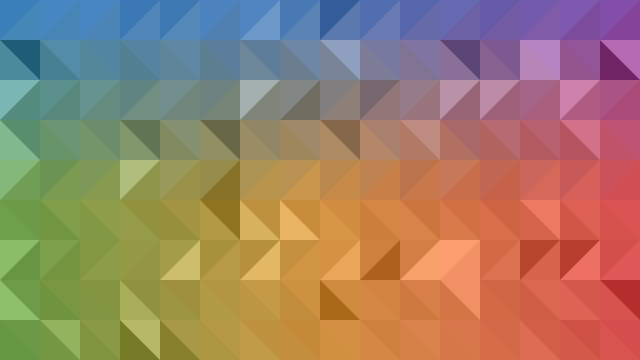
Reproduce this background procedurally as a WebGL 2 fragment shader.

```glsl
#version 300 es
precision highp float;
// Low-poly mosaic: a 16 by 9 grid of squares, each cut into two flat triangles.
// Every triangle samples a smooth colour field at its middle, then a sine
// hash gives it a faint tint or, now and then, a strong light or dark accent.

uniform vec2 u_resolution;
out vec4 fragColor;

const vec2 GRID = vec2(16.0, 9.0);
const float FADE_ROWS = 5.0;       // rows over which the cool top fades out
const float ACCENT_SHARE = 0.15;   // part of the triangles that stand out
const float LIGHT_SHARE = 0.62;    // part of the accents that are light

const vec3 BLUE   = vec3(0.220, 0.495, 0.765);
const vec3 AZURE  = vec3(0.270, 0.487, 0.760);
const vec3 VIOLET = vec3(0.495, 0.275, 0.670);
const vec3 GREEN  = vec3(0.395, 0.610, 0.280);
const vec3 AMBER  = vec3(0.815, 0.568, 0.243);
const vec3 RED    = vec3(0.850, 0.308, 0.318);

float hash(vec2 p) {
    return fract(sin(dot(p, vec2(127.1, 311.7))) * 43758.5453);
}

// Three evenly spaced colour stops
vec3 ramp(vec3 a, vec3 b, vec3 c, float t) {
    return t < 0.5 ? mix(a, b, t * 2.0) : mix(b, c, t * 2.0 - 1.0);
}

// Cool ramp along the top, warm ramp over the lower rows
vec3 colourField(vec2 p) {
    float x = p.x / GRID.x;
    float warmth = clamp((GRID.y - p.y) / FADE_ROWS, 0.0, 1.0);
    return mix(ramp(BLUE, AZURE, VIOLET, x), ramp(GREEN, AMBER, RED, x), warmth);
}

// Flat colour of one triangle: side is 0 for the left half, 1 for the right
vec3 triangleColour(vec2 cell, float side, bool rising) {
    float upper = rising ? 1.0 - side : side;
    vec2 middle = cell + (1.0 + vec2(side, upper)) / 3.0;
    vec2 id = cell * 2.0 + vec2(side, 7.0);

    float tint = (hash(id) - 0.5) * 0.06;
    float accent = step(hash(id + 31.0), ACCENT_SHARE);
    float direction = hash(id + 57.0) < LIGHT_SHARE ? 1.0 : -1.0;
    float strength = mix(0.08, 0.17, hash(id + 83.0));
    return colourField(middle) + mix(tint, direction * strength, accent);
}

void main() {
    vec2 p = gl_FragCoord.xy / u_resolution * GRID;
    vec2 cell = floor(p);
    vec2 f = p - cell;

    // Diagonals alternate by row; the lowest row repeats the one above it
    bool rising = mod(cell.y, 2.0) < 0.5 && cell.y > 0.5;
    float diagonal = rising ? f.x - f.y : f.x + f.y - 1.0;
    float softness = GRID.x / u_resolution.x;
    float rightHalf = smoothstep(-softness, softness, diagonal);

    vec3 colour = mix(triangleColour(cell, 0.0, rising),
                      triangleColour(cell, 1.0, rising), rightHalf);
    fragColor = vec4(clamp(colour, 0.0, 1.0), 1.0);
}
```
